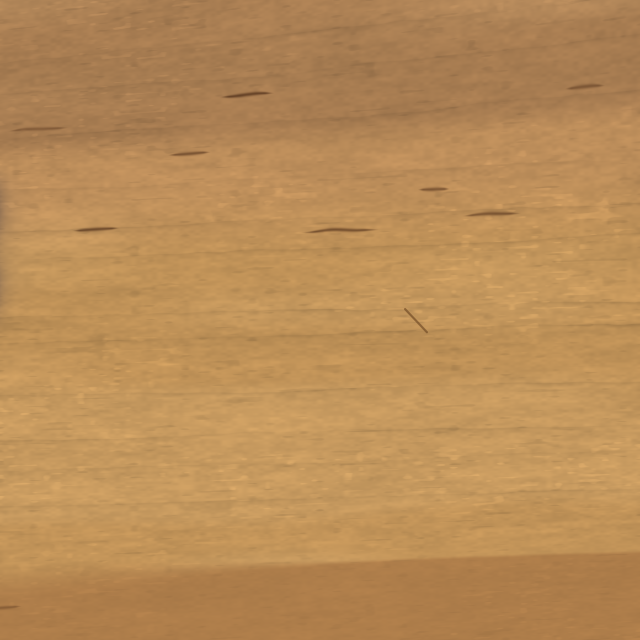
Give the GLSL for this texture, as a WebGL 1 fragment shader.

```glsl
precision highp float;
// Planed honey-brown wood with gently rising grain, pale flecks and a few dark pores.
uniform vec2 u_resolution;

float hash(vec2 p) {
  p = fract(p * vec2(0.1031, 0.1137));
  p += dot(p, p.yx + 33.33);
  return fract((p.x + p.y) * p.x * 7.31 + p.y * 19.7);
}

float noise(vec2 p) {
  vec2 cell = floor(p), f = fract(p);
  f = f * f * (3.0 - 2.0 * f);
  return mix(mix(hash(cell), hash(cell + vec2(1.0, 0.0)), f.x),
             mix(hash(cell + vec2(0.0, 1.0)), hash(cell + 1.0), f.x), f.y);
}

// Noise centred on zero, with separate frequencies along and across the grain.
float fibre(vec2 g, float along, float across) {
  return noise(g * vec2(along, across) + along) - 0.5;
}

float segmentDistance(vec2 p, vec2 a, vec2 b) {
  vec2 ab = b - a;
  return length(p - a - ab * clamp(dot(p - a, ab) / dot(ab, ab), 0.0, 1.0));
}

// Broad colour zones: dull top, golden middle, reddish bottom band.
vec3 woodTone(vec2 g, vec2 uv) {
  vec3 gold = mix(vec3(0.755, 0.575, 0.345), vec3(0.785, 0.607, 0.375),
                  smoothstep(0.3, 0.7, noise(g * vec2(2.5, 14.0) + 5.0)));
  vec3 tan1 = vec3(0.75, 0.563, 0.36);
  vec3 dull = mix(vec3(0.66, 0.49, 0.32), vec3(0.71, 0.537, 0.355),
                  smoothstep(0.15, 0.7, noise(g * vec2(2.0, 13.0) + 9.0)));
  vec3 red = vec3(0.68, 0.49, 0.29);
  vec3 color = mix(gold, tan1, smoothstep(0.56, 0.72, g.y));
  color = mix(color, dull, smoothstep(0.735, 0.785, g.y));
  float soft = mix(0.03, 0.004, smoothstep(0.0, 0.6, uv.x));
  float edge = g.y - 0.094 + 0.008 * fibre(uv, 6.0, 2.0);
  return mix(red, color, smoothstep(-soft, soft, edge));
}

// Growth lines: thin dark line, brown shading below, pale rim above.
float growthLines(vec2 g) {
  float shade = 0.0;
  for (int i = 0; i < 12; i++) {
    float k = float(i);
    float jitter = hash(vec2(k + 3.0, 17.0));
    float d = g.y - 0.19 - 0.066 * k - 0.036 * (jitter - 0.5);
    d += 0.007 * (noise(vec2(g.x * 5.0, k * 7.0)) - 0.5);
    d += 0.0025 * (noise(vec2(g.x * 32.0, k * 5.0)) - 0.5);
    float strength = mix(0.45, 1.0, hash(vec2(k, 41.0)));
    strength *= mix(0.3, 1.1, noise(vec2(g.x * 6.0, k * 11.0 + 2.0)));
    float below = smoothstep(0.002, -0.002, d);
    float line = 0.13 * exp(-abs(d) / 0.0022);
    float band = 0.045 * below * exp(min(d, 0.0) / 0.018);
    float rim = 0.05 * (1.0 - below) * exp(-max(d, 0.0) / 0.007);
    shade += strength * (rim - line - band);
  }
  return shade;
}

// Short tapered pores, mostly in the upper part.
float darkPores(vec2 g) {
  float cover = 0.0;
  for (int i = 0; i < 9; i++) {
    float k = float(i);
    float across = mix(0.62, 0.83, hash(vec2(k, 63.0)));
    across = mix(across, 0.05, step(7.5, k));
    float halfLength = mix(0.022, 0.065, hash(vec2(k, 87.0)));
    float t = (g.x - fract(k * 0.618 + 0.06)) / halfLength;
    float width = 0.0024 * max(1.0 - t * t, 0.0) + 0.0004;
    float d = g.y - across - 0.003 * fibre(g, 25.0, 3.0);
    float taper = smoothstep(1.0, 0.6, abs(t));
    cover = max(cover, taper * exp(-d * d / (width * width)) * mix(0.4, 0.8, hash(vec2(k, 29.0))));
  }
  return cover;
}

void main() {
  vec2 uv = gl_FragCoord.xy / u_resolution;

  // Grain coordinates: the fibres climb more steeply near the top and bottom.
  float bend = uv.y - 0.42;
  vec2 g = vec2(uv.x, uv.y - uv.x * (0.025 + 0.25 * bend * bend));
  vec3 color = woodTone(g, uv);

  // Fibres from coarse to fine, calmer in the bottom band.
  float rough = mix(0.5, 1.0, smoothstep(0.08, 0.14, g.y));
  float grain = 0.035 * fibre(g, 4.0, 45.0) + 0.045 * fibre(g, 15.0, 95.0)
              + 0.055 * fibre(g, 48.0, 170.0) + 0.05 * fibre(g, 120.0, 260.0)
              + 0.025 * fibre(uv, 9.0, 11.0);
  float flecks = smoothstep(0.72, 0.95, noise(g * vec2(55.0, 210.0) + 31.0));
  float patches = smoothstep(0.3, 0.75, noise(g * vec2(5.0, 16.0) + 12.0));
  float ticks = smoothstep(0.78, 0.97, noise(g * vec2(38.0, 190.0) + 77.0));
  grain += 0.075 * flecks * patches - 0.06 * ticks;
  color *= 1.0 + rough * grain + growthLines(g);

  // Pores, one slanting scratch and a grey smudge at the left rim.
  color = mix(color, vec3(0.33, 0.20, 0.11), darkPores(g));
  float scratch = segmentDistance(uv, vec2(0.633, 0.517), vec2(0.667, 0.481));
  color = mix(color, vec3(0.45, 0.30, 0.15), 0.7 * smoothstep(0.0028, 0.0006, scratch));
  float smudge = exp(-uv.x / 0.014) * smoothstep(0.46, 0.53, uv.y) * smoothstep(0.75, 0.70, uv.y);
  color = mix(color, vec3(0.46, 0.37, 0.31), 0.6 * smudge * noise(vec2(3.0, uv.y * 18.0)));

  gl_FragColor = vec4(color, 1.0);
}
```
